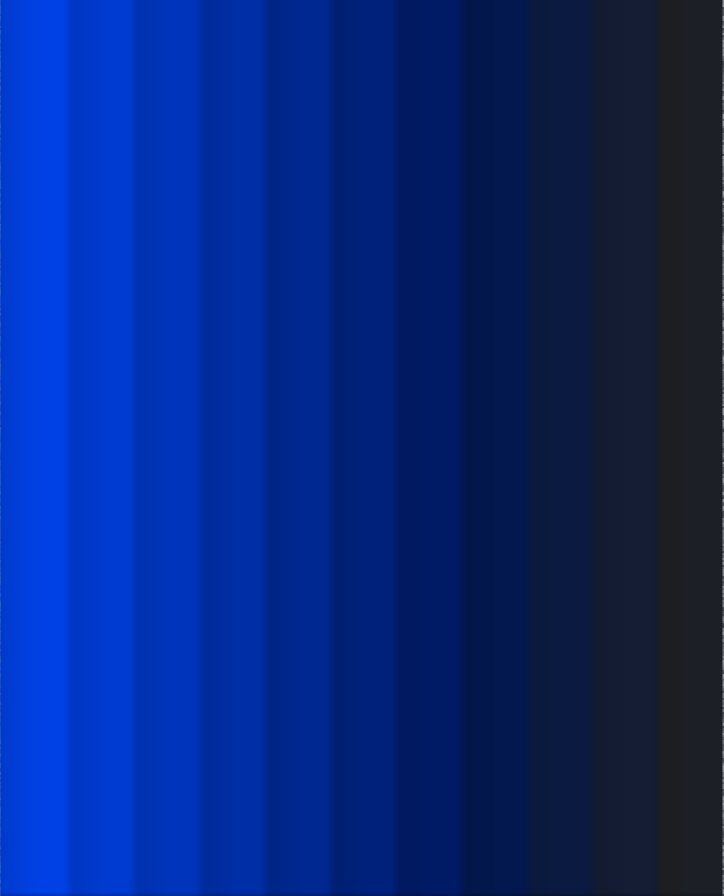
A Shadertoy shader for this background:

```glsl
const float PLEATS = 11.0;
const float FIRST_EDGE = 0.005;
const float PLEAT_WIDTH = 0.0904;

float hash(vec2 p) {
    return fract(sin(dot(p, vec2(127.1, 311.7))) * 43758.5453);
}

// Flat colour of a pleat, from bright blue to charcoal
vec3 pleatColor(float index) {
    vec3 azure = vec3(0.0, 0.25, 0.88);
    vec3 navy = vec3(0.0, 0.103, 0.39);
    vec3 midnight = vec3(0.008, 0.092, 0.30);
    vec3 charcoal = vec3(0.11, 0.12, 0.15);
    vec3 color = mix(azure, navy, clamp(index / 6.0, 0.0, 1.0));
    color = mix(color, midnight, clamp(index - 6.0, 0.0, 1.0));
    return mix(color, charcoal, clamp((index - 7.0) / 3.0, 0.0, 1.0));
}

// Each pleat starts in shade and brightens to the right
vec3 shadePleat(float index, float across) {
    float light = mix(0.95, 1.025, smoothstep(0.0, 0.65, across));
    light -= 0.03 * smoothstep(0.82, 1.0, across);
    vec3 color = pleatColor(index) * light;
    float warmth = smoothstep(8.5, 10.0, index) * (1.0 - smoothstep(0.0, 0.5, across));
    return color + warmth * vec3(0.015, 0.0, -0.02);
}

// Soft overlap between neighbouring pleats
vec3 pleatedCloth(float x) {
    float position = (x - FIRST_EDGE) / PLEAT_WIDTH;
    float index = clamp(floor(position + 0.5), 1.0, PLEATS - 1.0);
    float offset = position - index;
    vec3 left = shadePleat(index - 1.0, clamp(offset + 1.0, 0.0, 1.0));
    vec3 right = shadePleat(index, clamp(offset, 0.0, 1.0));
    return mix(left, right, smoothstep(-0.09, 0.09, offset));
}

// Uneven light thread along a vertical border
float frayedEdge(float distanceIn, float y, float width, float seed) {
    float grain = hash(vec2(floor(y * 384.0), seed));
    return (1.0 - smoothstep(0.4 * width, width, distanceIn)) * mix(0.3, 1.0, grain);
}

void mainImage(out vec4 fragColor, in vec2 fragCoord) {
    vec2 uv = fragCoord / iResolution.xy;
    vec3 color = pleatedCloth(uv.x);

    // Slight shade along the bottom and left
    color *= mix(0.8, 1.0, smoothstep(0.0, 0.005, uv.y));
    color *= mix(0.96, 1.0, smoothstep(0.0, 0.025, uv.x));

    // Pale frayed borders
    vec3 thread = vec3(0.72, 0.74, 0.76);
    color = mix(color, thread, 0.8 * frayedEdge(1.0 - uv.x, uv.y, 0.003, 3.0));
    color = mix(color, thread, 0.25 * frayedEdge(uv.x, uv.y, 0.002, 8.0));

    fragColor = vec4(color, 1.0);
}
```
